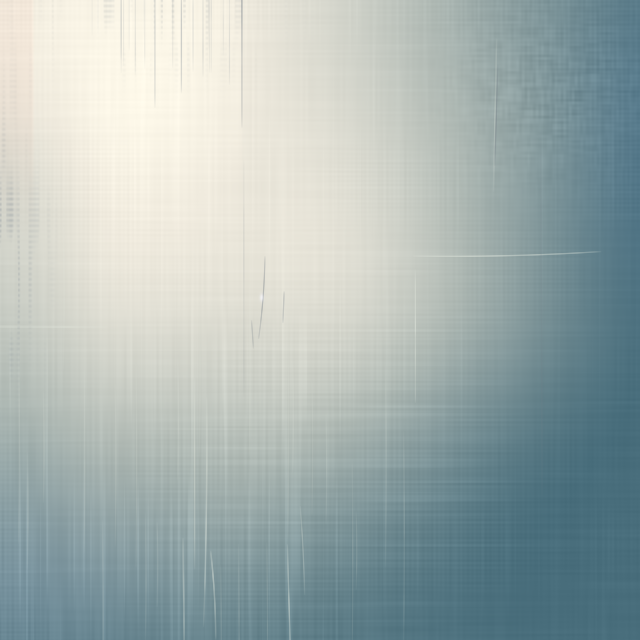
Reproduce this background procedurally as a WebGL 2 fragment shader.

```glsl
#version 300 es
precision highp float;
// Weathered woven canvas fading from warm cream light to slate blue, with fine scratches.
uniform vec2 u_resolution;
out vec4 fragColor;

const vec3 SLATE = vec3(0.285, 0.43, 0.485);
const vec3 SAGE = vec3(0.68, 0.72, 0.70);
const vec3 IVORY = vec3(0.94, 0.92, 0.87);
const vec3 CREAM = vec3(1.0, 0.98, 0.92);
const vec3 INK = vec3(0.50, 0.54, 0.58);
const vec3 CHALK = vec3(0.91, 0.93, 0.89);

float hash(vec2 p) {
    vec3 q = fract(vec3(p.xyx) * 0.1031);
    q += dot(q, q.yzx + 33.33);
    return fract((q.x + q.y) * q.z);
}

float noise(vec2 p) {
    vec2 i = floor(p), f = fract(p);
    f = f * f * (3.0 - 2.0 * f);
    return mix(mix(hash(i), hash(i + vec2(1, 0)), f.x),
               mix(hash(i + vec2(0, 1)), hash(i + vec2(1, 1)), f.x), f.y);
}

// One inside the interval, with soft ends.
float band(float x, float low, float high, float soft) {
    return smoothstep(low - soft, low + soft, x) * (1.0 - smoothstep(high - soft, high + soft, x));
}

float glow(vec2 p, vec2 center, vec2 radius) {
    vec2 d = (p - center) / radius;
    return exp(-dot(d, d));
}

// Tapered, slightly bowed line from ends.xy to ends.zw, worn along its length.
float scratch(vec2 p, vec4 ends, float bend, float width) {
    vec2 d = ends.zw - ends.xy, r = p - ends.xy;
    float pixel = 1.0 / min(u_resolution.x, u_resolution.y);
    float t = clamp(dot(r, d) / dot(d, d), 0.0, 1.0);
    float arch = 4.0 * t * (1.0 - t);
    float side = abs((d.x * r.y - d.y * r.x) / length(d) - bend * arch);
    float wear = 0.55 + 0.45 * noise(vec2(t * length(d) * 45.0, ends.x * 97.0));
    return (1.0 - smoothstep(width, width + pixel, side)) * sqrt(arch) * wear;
}

// Light level: an S-curve to the right whose middle shifts with height.
float lightLevel(vec2 p) {
    float middle = 0.56 + 0.22 * smoothstep(0.0, 0.55, p.y) - 0.03 * smoothstep(0.75, 1.0, p.y);
    float spread = 0.30 + 0.12 * smoothstep(0.5, 1.0, p.y);
    float across = 1.0 - smoothstep(middle - spread, middle + spread, p.x);
    float level = 0.285 + 0.625 * across * smoothstep(-0.26, 0.66, p.y);
    level -= 0.08 * (1.0 - smoothstep(0.0, 0.2, p.x)) * band(p.y, 0.15, 0.8, 0.15);
    level += 0.07 * glow(p, vec2(0.21, 0.88), vec2(0.17, 0.28));
    return level + 0.022 * band(p.x, 0.05, 0.378, 0.002) * smoothstep(0.6, 0.85, p.y);
}

vec3 ramp(float level) {
    vec3 c = mix(SLATE, SAGE, clamp((level - 0.285) / 0.395, 0.0, 1.0));
    c = mix(c, IVORY, clamp((level - 0.68) / 0.26, 0.0, 1.0));
    return mix(c, CREAM, clamp((level - 0.94) / 0.06, 0.0, 1.0));
}

// Sparse bright threads: the peaks of stretched noise.
float threads(vec2 p, vec2 stretch) {
    return smoothstep(0.66, 1.0, noise(p * stretch));
}

// Fine brushed fibres, mostly upright, over a weave that comes and goes.
float fibres(vec2 p) {
    float upright = noise(p * vec2(240.0, 7.0)) - 0.5;
    float level = noise(p * vec2(8.0, 250.0) + 41.0) - 0.5;
    float patches = smoothstep(0.3, 0.8, noise(p * 7.0 + 5.0));
    float weave = sin(p.x * 900.0) + sin(p.y * 900.0);
    float low = (1.0 - smoothstep(0.35, 0.75, p.x)) * (1.0 - smoothstep(0.25, 0.65, p.y));
    float cross = glow(p, vec2(0.58, 0.28), vec2(0.25, 0.2));
    return upright * (0.014 + 0.022 * low) + level * (0.012 + 0.02 * cross)
         + threads(p + 3.0, vec2(190.0, 3.5)) * (0.012 + 0.035 * low)
         + threads(p + 7.0, vec2(3.0, 170.0)) * (0.008 + 0.02 * cross)
         + weave * 0.005 * patches;
}

void main() {
    vec2 p = gl_FragCoord.xy / u_resolution;
    float cloud = noise(p * vec2(5.0, 4.0) + 8.0) - 0.5;
    vec3 color = ramp(lightLevel(p) + 0.015 * cloud) + fibres(p) - 0.003;

    // Cool margins and the blush strip at upper left.
    color += vec3(-0.01, 0.0, 0.025) * (glow(p, vec2(1.0, 0.8), vec2(0.1, 0.25))
           + glow(p, vec2(0.0, 0.08), vec2(0.25, 0.15)));
    color += vec3(0.015, -0.01, -0.015) * band(p.x, -0.1, 0.052, 0.003) * smoothstep(0.6, 0.85, p.y);

    // Worn stitch rows on the left and top, rubbed threads on the right.
    float stitch = (0.6 + 0.4 * sin(p.y * 750.0)) * smoothstep(0.55, 0.95, noise(p * vec2(170.0, 9.0)));
    float worn = glow(p, vec2(0.0, 0.6), vec2(0.06, 0.2)) + 0.5 * glow(p, vec2(0.24, 1.0), vec2(0.16, 0.1));
    color = mix(color, INK, 0.38 * stitch * worn);
    float rub = noise(p * vec2(230.0, 40.0)) + noise(p * vec2(40.0, 230.0)) - 0.9;
    color += 0.05 * rub * glow(p, vec2(0.86), vec2(0.14));

    // Scattered drips from the top and pale strokes towards the bottom.
    for (float k = 0.0; k < 24.0; k++) {
        float s = hash(vec2(k, 3.0)), q = hash(vec2(k, 9.0));
        float x = 0.14 + 0.24 * s;
        color = mix(color, INK, 0.32 * q * scratch(p, vec4(x, 1.03, x, 0.97 - 0.14 * q), 0.0, 0.0003));
        vec2 top = vec2(0.01 + 0.026 * (k + s), 0.1 + 0.55 * q);
        color = mix(color, CHALK, 0.17 * scratch(p, vec4(top, top.x, top.y - 0.12 - 0.25 * s), 0.001, 0.0003));
    }

    // Pale scratches.
    float pale = 0.55 * scratch(p, vec4(0.645, 0.6, 0.94, 0.607), -0.003, 0.0004);
    pale += 0.5 * scratch(p, vec4(0.649, 0.58, 0.649, 0.37), 0.0, 0.0003);
    pale += 0.5 * scratch(p, vec4(0.304, 0.41, 0.304, 0.11), 0.0, 0.0005);
    pale += 0.4 * scratch(p, vec4(0.323, 0.38, 0.318, 0.02), 0.002, 0.0004);
    pale += 0.5 * scratch(p, vec4(0.329, 0.14, 0.337, 0.0), 0.002, 0.0005);
    pale += 0.4 * scratch(p, vec4(0.286, 0.16, 0.288, -0.02), 0.0, 0.0006);
    pale += 0.5 * scratch(p, vec4(0.449, 0.15, 0.454, -0.03), 0.0, 0.0004);
    pale += 0.35 * scratch(p, vec4(0.469, 0.21, 0.476, 0.07), 0.001, 0.0003);
    pale += 0.3 * scratch(p, vec4(0.776, 0.94, 0.771, 0.7), 0.0, 0.0005);
    pale += 0.3 * scratch(p, vec4(-0.05, 0.49, 0.17, 0.489), 0.0, 0.001);
    color = mix(color, CHALK, min(pale, 0.8));

    // Dark scratches, the panel seam and a small chip of light.
    float dark = 0.5 * scratch(p, vec4(0.378, 1.15, 0.378, 0.8), 0.0, 0.0003);
    dark += 0.15 * scratch(p, vec4(0.381, 0.75, 0.381, 0.38), 0.0, 0.0003);
    dark += 0.5 * scratch(p, vec4(0.414, 0.6, 0.404, 0.47), 0.002, 0.0003);
    dark += 0.45 * scratch(p, vec4(0.444, 0.545, 0.442, 0.495), 0.0, 0.0004);
    dark += 0.35 * scratch(p, vec4(0.393, 0.5, 0.396, 0.455), 0.0, 0.0003);
    dark += 0.4 * scratch(p, vec4(0.778, 0.9, 0.773, 0.74), 0.0, 0.0003);
    dark += 0.15 * scratch(p, vec4(0.845, 0.8, 0.847, 0.22), 0.0, 0.0005);
    color = mix(color, INK * 0.9, min(dark, 0.7));
    color = mix(color, vec3(0.97, 0.97, 1.0), 0.7 * glow(p, vec2(0.409, 0.535), vec2(0.003, 0.006)));
    fragColor = vec4(clamp(color, 0.0, 1.0), 1.0);
}
```
